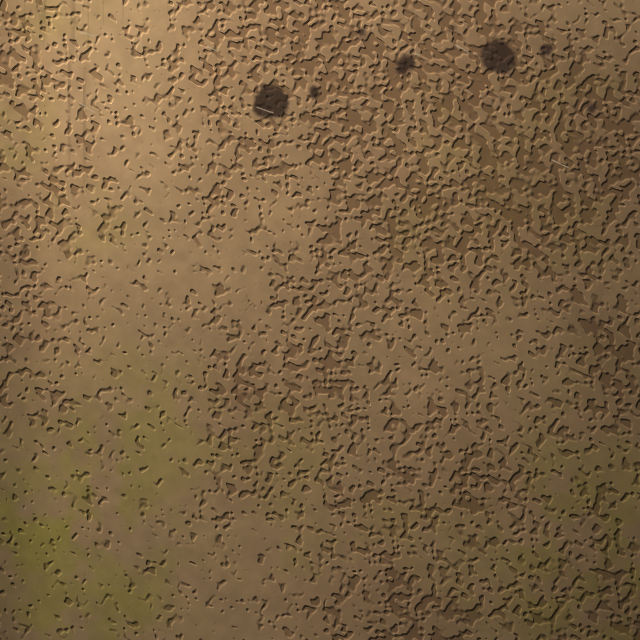
This texture is drawn by a WebGL 1 fragment shader. Its source:

```glsl
precision highp float;
uniform vec2 u_resolution;

float hash(vec2 p) {
  return fract(sin(dot(p, vec2(127.1, 311.7))) * 43758.5453);
}

float noise(vec2 p) {
  vec2 cell = floor(p), f = fract(p);
  f = f * f * (3.0 - 2.0 * f);
  float low = mix(hash(cell), hash(cell + vec2(1.0, 0.0)), f.x);
  float high = mix(hash(cell + vec2(0.0, 1.0)), hash(cell + 1.0), f.x);
  return mix(low, high, f.y);
}

float fbm(vec2 p) {
  float sum = 0.0, amp = 0.5;
  for (int i = 0; i < 5; i++) {
    sum += amp * noise(p);
    p = mat2(1.6, 1.2, -1.2, 1.6) * p + 7.3;
    amp *= 0.5;
  }
  return sum;
}

float blob(vec2 p, vec2 center, vec2 size) {
  vec2 d = (p - center) / size;
  return exp(-dot(d, d));
}

// How densely the metal is corroded: 0 smooth, 1 fully wrinkled
float corrosion(vec2 p) {
  float c = 0.3 + 1.9 * (fbm(p * 5.0 + 3.0) - 0.48);
  c += 0.55 * blob(p, vec2(0.58, 0.2), vec2(0.24, 0.2));
  c += 0.5 * blob(p, vec2(0.6, 0.88), vec2(0.3, 0.16));
  c += 0.35 * blob(p, vec2(0.02, 0.72), vec2(0.2, 0.25));
  c += 0.4 * blob(p, vec2(0.92, 0.66), vec2(0.25, 0.12));
  c -= 0.25 * blob(p, vec2(0.38, 0.54), vec2(0.22, 0.14));
  c -= 0.25 * blob(p, vec2(0.2, 0.05), vec2(0.22, 0.2));
  return clamp(c, 0.0, 1.0);
}

// Depth of the small pits, which merge into wrinkles where corrosion is high
float pits(vec2 p, float density) {
  p += 0.006 * vec2(noise(p * 70.0), noise(p * 70.0 + 19.0));
  vec2 q = mat2(0.8, 0.6, -0.6, 0.8) * p;
  float grain = 0.65 * noise(q * 150.0) + 0.35 * noise(q.yx * 95.0 + 31.0);
  float level = mix(0.25, 0.52, density);
  return 1.0 - smoothstep(level - 0.1, level + 0.1, grain);
}

// Ragged dark stains gathered near the top
float stains(vec2 p) {
  float ragged = 0.022 * (fbm(p * 45.0) - 0.48);
  float mask = 0.0;
  for (int i = 0; i < 8; i++) {
    float k = float(i);
    float h = hash(vec2(k, 5.0));
    vec2 center = vec2(0.42 + 0.072 * k, 0.82 + 0.14 * hash(vec2(k, 2.0)));
    float d = length(p - center) - 0.008 - 0.024 * h * h + ragged;
    mask = max(mask, 1.0 - smoothstep(-0.006, 0.004, d));
  }
  return mask;
}

// Short pale scratches
float scratches(vec2 p) {
  float mask = 0.0;
  for (int i = 0; i < 7; i++) {
    float k = float(i);
    vec2 d = p - vec2(hash(vec2(k, 11.0)), 0.7 + 0.28 * hash(vec2(k, 13.0)));
    float angle = -0.7 + 0.5 * hash(vec2(k, 17.0));
    vec2 dir = vec2(cos(angle), sin(angle));
    float len = 0.004 + 0.01 * hash(vec2(k, 23.0));
    float dist = length(d - dir * clamp(dot(d, dir), -len, len));
    mask = max(mask, 1.0 - smoothstep(0.0003, 0.002, dist));
  }
  return mask;
}

void main() {
  vec2 p = gl_FragCoord.xy / u_resolution;
  float density = corrosion(p);

  // Bronze base with olive and reddish patina
  float cloud = fbm(p * 9.0 + 40.0);
  vec3 color = mix(vec3(0.55, 0.45, 0.32), vec3(0.6, 0.48, 0.34), cloud);
  float sides = smoothstep(0.12, 0.45, abs(p.x - 0.52)) * (1.0 - smoothstep(0.1, 0.55, p.y));
  float olive = sides * 0.75 + 0.35 * smoothstep(0.5, 0.7, fbm(p * 6.0 + 80.0));
  color = mix(color, vec3(0.54, 0.48, 0.25), olive * smoothstep(0.25, 0.6, fbm(p * 24.0)));
  color = mix(color, vec3(0.47, 0.36, 0.26), 0.5 * density);
  color *= 0.93 + 0.14 * fbm(p * 60.0);

  // Broad light from the upper left
  float light = 0.78 + 0.34 * p.y + 0.2 * blob(p, vec2(0.08, 0.88), vec2(0.3));
  light -= 0.26 * smoothstep(0.55, 1.05, p.x) * mix(0.55, 1.0, p.y);
  light -= 0.12 * (1.0 - smoothstep(0.0, 0.09, p.x));
  color *= light;

  // Embossed relief of the pits
  vec2 toLight = vec2(-0.6, 0.8) * 0.0017;
  float slope = pits(p + toLight, density) - pits(p - toLight, density);
  float depth = pits(p, density);
  color = mix(color, color * vec3(0.78, 0.74, 0.71), depth * 0.75);
  color *= 1.0 + (slope > 0.0 ? 0.36 : 0.62) * slope;

  // Surface marks
  color = mix(color, vec3(0.21, 0.16, 0.13) * (1.0 + 0.3 * slope), 0.85 * stains(p));
  float streak = smoothstep(0.8, 0.95, noise(vec2(p.x * 130.0, p.y * 5.0)));
  color *= 1.0 - 0.15 * streak * blob(p, vec2(0.15, 0.9), vec2(0.2, 0.15));
  color = mix(color, vec3(0.72, 0.66, 0.55), 0.55 * scratches(p));

  gl_FragColor = vec4(color, 1.0);
}
```
